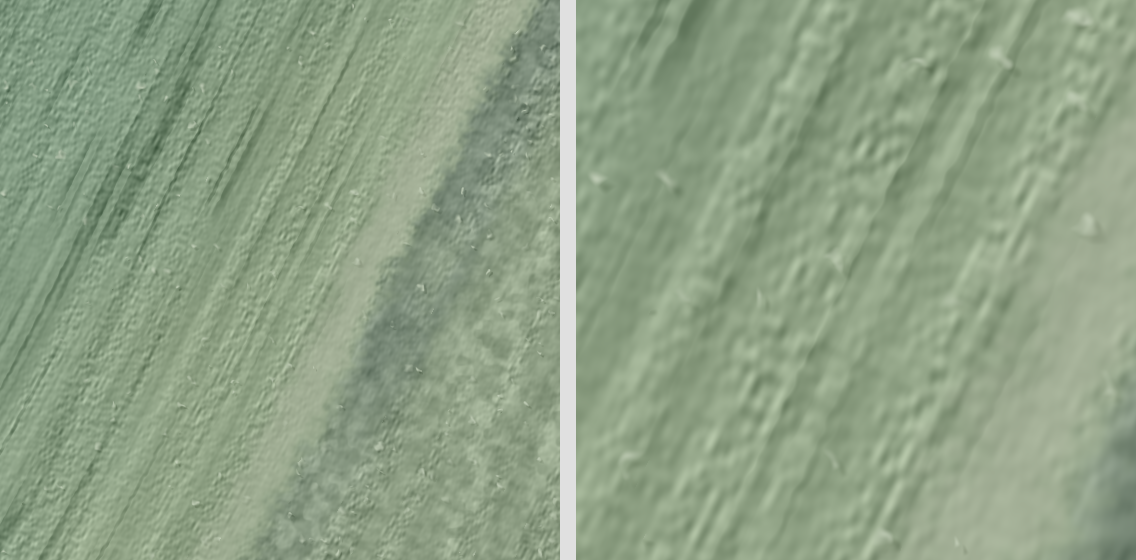
Left: the whole. Right: its middle third, enlarged.
This texture is drawn by a three.js fragment shader. Its source:

```glsl
#define FURROW_DIR vec2(0.461, 0.887)
#define TRACK_FOOT vec2(0.39, 0.0)
#define BROAD_CONTRAST 0.075
#define FINE_CONTRAST 0.10
#define GROOVE_DEPTH 0.15
#define GRAIN_CONTRAST 0.12
#define CLUMP_CONTRAST 0.15
#define FLECK_CELLS 42.0
#define FLECK_SHARE 0.11

varying vec2 vUv;

const vec3 COOL_GREEN = vec3(0.510, 0.608, 0.512);
const vec3 WARM_GREEN = vec3(0.560, 0.632, 0.518);
const vec3 ROUGH_GREEN = vec3(0.548, 0.612, 0.510);
const vec3 PALE_TRACK = vec3(0.645, 0.692, 0.595);
const vec3 GREY_SOIL = vec3(0.465, 0.530, 0.462);
const vec3 FLECK_COLOUR = vec3(0.780, 0.825, 0.740);

float hash(vec2 p) {
  vec3 q = fract(vec3(p.xyx) * 0.1031);
  q += dot(q, q.yzx + 33.33);
  return fract((q.x + q.y) * q.z);
}

float noise(vec2 p) {
  vec2 i = floor(p);
  vec2 f = fract(p);
  f = f * f * (3.0 - 2.0 * f);
  return mix(mix(hash(i), hash(i + vec2(1.0, 0.0)), f.x),
             mix(hash(i + vec2(0.0, 1.0)), hash(i + vec2(1.0, 1.0)), f.x), f.y);
}

// Small bright tufts, at most one per cell, with uneven outlines
float flecks(vec2 p, float share) {
  p += 0.012 * (vec2(noise(p * 110.0), noise(p * 110.0 + 37.0)) - 0.5);
  vec2 cell = floor(p * FLECK_CELLS);
  vec2 local = fract(p * FLECK_CELLS);
  vec2 centre = 0.35 + 0.3 * vec2(hash(cell + 17.0), hash(cell + 53.0));
  float radius = mix(0.18, 0.40, hash(cell + 91.0));
  float tuft = 1.0 - smoothstep(0.0, radius, length(local - centre));
  return tuft * step(hash(cell), share) * mix(0.4, 1.0, hash(cell + 29.0));
}

void main() {
  // Coordinates across and along the furrows, gently bent
  vec2 p = vUv;
  float along = dot(p, FURROW_DIR);
  float across = dot(p - TRACK_FOOT, vec2(FURROW_DIR.y, -FURROW_DIR.x));
  across += 0.016 * (noise(vec2(along * 2.5, 4.0)) - 0.5);
  float jagged = across + 0.003 * (noise(p * 110.0) - 0.5);
  float frayed = across + 0.024 * (noise(p * 95.0) - 0.5) + 0.024 * (noise(p * 28.0) - 0.5);

  // Ground zones: crop, pale track, grey soil, rough grass
  float crop = 1.0 - smoothstep(-0.08, 0.03, across);
  float rough = smoothstep(0.02, 0.07, frayed);
  float warmth = smoothstep(-0.70, -0.10, across) + 0.3 * (noise(p * 5.0) - 0.5);
  vec3 colour = mix(COOL_GREEN, WARM_GREEN, clamp(warmth, 0.0, 1.0));
  colour = mix(colour, ROUGH_GREEN, rough);
  float soil = smoothstep(0.02, 0.07, frayed) * (1.0 - smoothstep(0.07, 0.23, frayed));
  soil *= mix(0.4, 1.0, smoothstep(0.05, 0.45, p.y));
  soil *= 0.45 + 1.0 * noise(vec2(across * 34.0, along * 6.0));
  colour = mix(colour, GREY_SOIL, min(soil, 1.0));
  float track = smoothstep(-0.075, -0.012, frayed) * (1.0 - smoothstep(0.012, 0.050, frayed));
  colour = mix(colour, PALE_TRACK, track * mix(0.6, 0.95, smoothstep(0.0, 0.4, p.y)));

  // Furrow streaks in three widths, strongest in the crop
  float furrowed = mix(0.5, 1.0, crop) * (1.0 - 0.6 * track);
  float broad = noise(vec2(jagged * 32.0, along * 0.9 + 7.0)) - 0.5;
  float fine = noise(vec2(jagged * 85.0, along * 1.8 + 31.0)) - 0.5;
  float hair = noise(vec2(jagged * 170.0, along * 5.0 + 71.0)) - 0.5;
  float light = furrowed * (BROAD_CONTRAST * broad + FINE_CONTRAST * (0.7 * fine + 0.6 * hair));

  // Thin long dark grooves with ragged gaps, deeper towards the cool side
  float groove = smoothstep(0.62, 0.92, noise(vec2(jagged * 110.0 + 60.0, along * 1.3)));
  groove *= smoothstep(0.15, 0.60, noise(vec2(across * 30.0, along * 6.0 + 13.0)));
  groove *= 0.6 + 0.7 * noise(vec2(across * 60.0, along * 60.0));
  light -= GROOVE_DEPTH * groove * mix(0.12, 1.0, crop) * mix(1.0, 0.5, smoothstep(-0.45, -0.1, across));

  // Short slanting grain, gathered into rough rows beside smooth ones
  vec2 grainPos = vec2(across * 195.0, along * 125.0);
  float relief = noise(grainPos) - noise(grainPos + vec2(0.9, -0.5));
  float rowRoughness = smoothstep(0.15, 0.85, noise(vec2(across * 32.0 + 40.0, along * 2.5)));
  light += GRAIN_CONTRAST * relief * (0.3 + 0.9 * rowRoughness) * (1.0 - 0.4 * track);

  // Soft clumps on the rough side, lined up in loose pale rows
  float clump = noise(p * 36.0 + 5.0) * 0.45 + noise(p * 80.0) * 0.55 - 0.5;
  float paleRow = smoothstep(0.45, 0.85, noise(vec2(across * 26.0 + 9.0, along * 3.0)));
  light += CLUMP_CONTRAST * clump * mix(0.25, 1.0, rough);
  light += 0.07 * rough * paleRow * smoothstep(0.35, 0.7, noise(p * 62.0 + 21.0));
  colour += light * vec3(1.03, 1.0, 0.98);

  // Pale flecks with a faint shadow beside them
  float share = FLECK_SHARE * mix(0.7, 1.9, rough) * (0.4 + 1.2 * rowRoughness);
  colour -= 0.10 * flecks(p + vec2(-0.005, 0.005), share);
  colour = mix(colour, FLECK_COLOUR, 0.85 * flecks(p, share));

  gl_FragColor = vec4(clamp(colour, 0.0, 1.0), 1.0);
}
```
